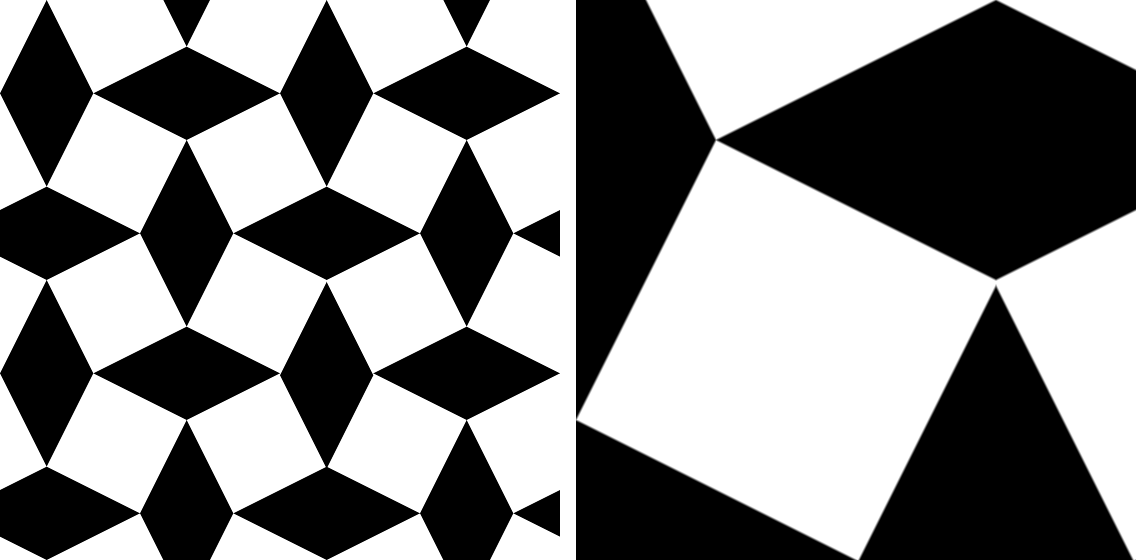
Left: the whole. Right: its middle third, enlarged.
Reproduce this pattern procedurally as a three.js fragment shader.

```glsl
#define CELLS 4.0                  // rhombs across and down, two per repeat
#define HALF_AXES vec2(1.0, 2.0) / 3.0  // upright rhomb, in cells
#define LATTICE_OFFSET 1.0 / 3.0   // centre of the first rhomb, in cells
#define EDGE_SOFTNESS 0.001        // half width of the edge ramp, in canvas units
#define SLIPPED_CELL vec2(2.0, 1.0)
#define SLIP vec2(0.0, -0.014)     // small misplacement of one rhomb, in cells
#define INK vec3(0.0)
#define PAPER vec3(1.0)

varying vec2 vUv;

// Signed distance to the edge lines of a rhomb
float rhombDistance(vec2 p, vec2 halfAxes) {
  vec2 q = abs(p) / halfAxes;
  return (q.x + q.y - 1.0) * halfAxes.x * halfAxes.y / length(halfAxes);
}

// Rhomb of one lattice cell; upright and lying ones alternate
float cellDistance(vec2 p, vec2 cell) {
  vec2 wrapped = mod(cell, CELLS);
  vec2 toSlipped = abs(wrapped - SLIPPED_CELL);
  float slipped = 1.0 - step(0.5, toSlipped.x + toSlipped.y);
  vec2 local = p - cell - SLIP * slipped;
  bool upright = mod(wrapped.x + wrapped.y, 2.0) > 0.5;
  return rhombDistance(upright ? local : local.yx, HALF_AXES);
}

void main() {
  vec2 p = vUv * CELLS - LATTICE_OFFSET;
  vec2 nearestCell = floor(p + 0.5);

  // Rhombs reach past their cells, so neighbours are included
  float d = 1.0;
  for (int j = -1; j <= 1; j++) {
    for (int i = -1; i <= 1; i++) {
      d = min(d, cellDistance(p, nearestCell + vec2(float(i), float(j))));
    }
  }

  float softness = EDGE_SOFTNESS * CELLS;
  gl_FragColor = vec4(mix(INK, PAPER, smoothstep(-softness, softness, d)), 1.0);
}
```
